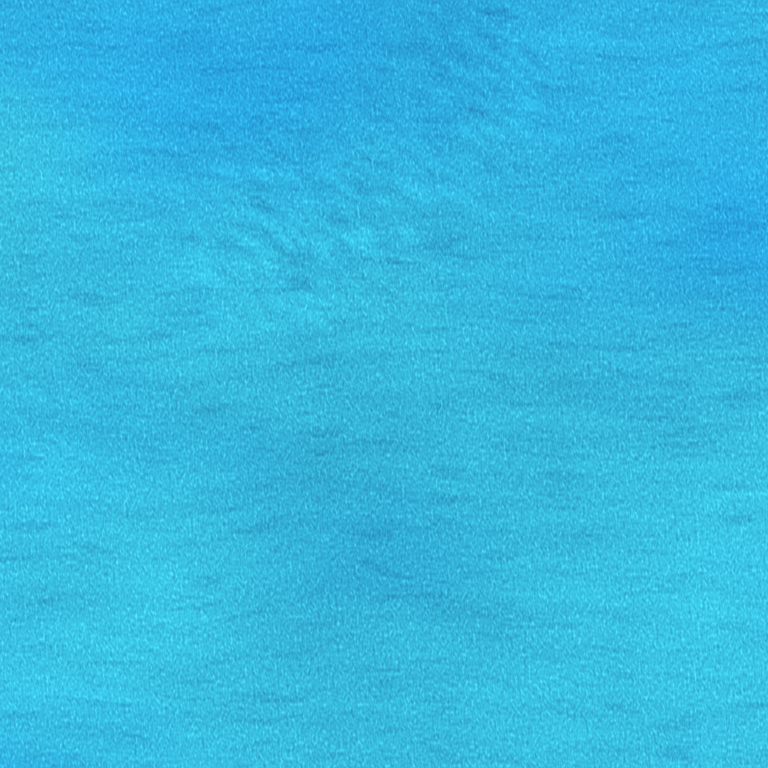
Give the GLSL for this texture, as a Shadertoy shader.

```glsl
// Crinkled crepe cloth in cyan, drifting to a deeper blue near the top.
// Soft colour pools lie under stretched gradient noise: horizontal creases,
// patches of slanted wrinkles, and a fine grain of short upright threads.

const vec3 CYAN = vec3(0.222, 0.740, 0.872);
const vec3 BLUE = vec3(0.165, 0.655, 0.880);
const vec3 TEAL = vec3(0.235, 0.755, 0.860);
const vec3 GLINT = vec3(0.060, 0.025, 0.012);
// How strongly light and shade act on red, green and blue
const vec3 SHADE_TINT = vec3(1.15, 1.05, 0.72);

// Integer hash giving a gradient in [-1, 1] on both axes
vec2 hashGradient(vec2 cell, uint seed) {
    uvec2 q = uvec2(ivec2(cell)) * uvec2(1597334u, 3812015u);
    uint h = (q.x ^ q.y ^ (seed * 2654435u)) * 1597337u;
    h = (h ^ (h >> 15)) * 2246825u;
    h ^= h >> 13;
    h *= 3266489u;
    h ^= h >> 16;
    return vec2(h & 0xffffu, h >> 16) / 32767.5 - 1.0;
}

// Gradient noise, roughly -0.6 to 0.6
float noise(vec2 p, uint seed) {
    vec2 cell = floor(p);
    vec2 f = p - cell;
    vec2 u = f * f * f * (f * (f * 6.0 - 15.0) + 10.0);
    vec2 e = vec2(0.0, 1.0);
    float a = dot(hashGradient(cell, seed), f);
    float b = dot(hashGradient(cell + e.yx, seed), f - e.yx);
    float c = dot(hashGradient(cell + e.xy, seed), f - e.xy);
    float d = dot(hashGradient(cell + e.yy, seed), f - e.yy);
    return mix(mix(a, b, u.x), mix(c, d, u.x), u.y);
}

float fbm(vec2 p, uint seed) {
    float sum = 0.0;
    float weight = 1.0;
    for (uint i = 0u; i < 4u; i++) {
        sum += weight * noise(p, seed + i);
        p = p * 2.03 + 17.3;
        weight *= 0.5;
    }
    return sum;
}

// Soft elliptical pool, 1 at its centre
float pool(vec2 p, vec2 centre, vec2 radius) {
    vec2 d = (p - centre) / radius;
    return exp(-dot(d, d));
}

// Dye colour: cyan below, blue above, with greener and darker pools
vec3 dyeColour(vec2 p) {
    vec2 q = p + 0.08 * vec2(fbm(p * 3.0, 11u), fbm(p * 3.0, 23u));
    float blueness = 0.60 * smoothstep(0.48, 0.95, q.y);
    blueness += 0.50 * pool(q, vec2(0.32, 0.90), vec2(0.26, 0.14));
    blueness += 0.75 * pool(q, vec2(1.02, 0.71), vec2(0.20, 0.14));
    blueness += 0.60 * pool(q, vec2(0.0, 0.0), vec2(0.07, 0.06));
    blueness += 0.30 * pool(q, vec2(0.02, 0.42), vec2(0.16, 0.12));
    blueness += 0.35 * fbm(p * vec2(3.0, 4.0), 31u);
    float green = pool(q, vec2(0.0, 0.77), vec2(0.09, 0.13));
    vec3 dye = mix(CYAN, BLUE, clamp(blueness, 0.0, 1.0));
    return mix(dye, TEAL, 0.6 * green);
}

// Broad light and shade of the loosely lying cloth
float drape(vec2 p) {
    float shade = 0.07 * fbm(p * vec2(2.6, 4.0), 41u);
    shade -= 0.050 * pool(p, vec2(0.45, 0.20), vec2(0.26, 0.17));
    shade -= 0.050 * pool(p, vec2(0.62, 0.47), vec2(0.35, 0.13));
    shade += 0.045 * pool(p, vec2(0.95, 0.25), vec2(0.15, 0.25));
    shade += 0.045 * pool(p, vec2(0.12, 0.12), vec2(0.18, 0.14));
    return shade;
}

// Long thin horizontal creases, darker than the cloth between them
float creases(vec2 p) {
    p.y += 0.045 * noise(p * vec2(3.0, 4.0), 51u);
    p.y += 0.008 * noise(p * vec2(14.0, 20.0), 52u);
    float wide = noise(p * vec2(6.0, 38.0), 53u);
    float thin = noise(p * vec2(13.0, 80.0), 57u);
    float dark = smoothstep(0.05, 0.45, thin);
    return 0.070 * wide + 0.045 * thin - 0.085 * dark + 0.018;
}

// Short wrinkles running down to the right, kept inside three patches
float wrinkles(vec2 p) {
    float patches = pool(p, vec2(0.39, 0.70), vec2(0.16, 0.12));
    patches += 0.75 * pool(p, vec2(0.63, 0.89), vec2(0.14, 0.14));
    patches += 0.40 * pool(p, vec2(0.05, 0.50), vec2(0.10, 0.14));
    vec2 along = normalize(vec2(1.0, -0.75));
    vec2 across = vec2(-along.y, along.x);
    vec2 q = vec2(dot(p, along), dot(p, across));
    q.y += 0.010 * noise(p * 16.0, 61u);
    float folds = noise(q * vec2(20.0, 60.0), 67u);
    return patches * (0.20 * folds + 0.08 * noise(q * vec2(40.0, 100.0), 69u));
}

// Upright crepe threads, leaning slightly from place to place
float threads(vec2 p) {
    p.x += 0.003 * noise(p * 30.0, 71u) + 0.08 * p.y;
    float coarse = noise(p * vec2(205.0, 105.0), 73u);
    float fine = noise(p * vec2(335.0, 200.0), 79u);
    return 0.45 * coarse + 0.95 * fine;
}

void mainImage(out vec4 fragColor, in vec2 fragCoord) {
    vec2 p = fragCoord / iResolution.xy;
    float grain = threads(p);
    float shade = drape(p) + creases(p) + wrinkles(p) + 0.235 * grain;
    vec3 colour = dyeColour(p) * (1.0 + shade * SHADE_TINT);
    colour += GLINT * smoothstep(0.10, 0.60, grain);
    fragColor = vec4(clamp(colour, 0.0, 1.0), 1.0);
}
```
